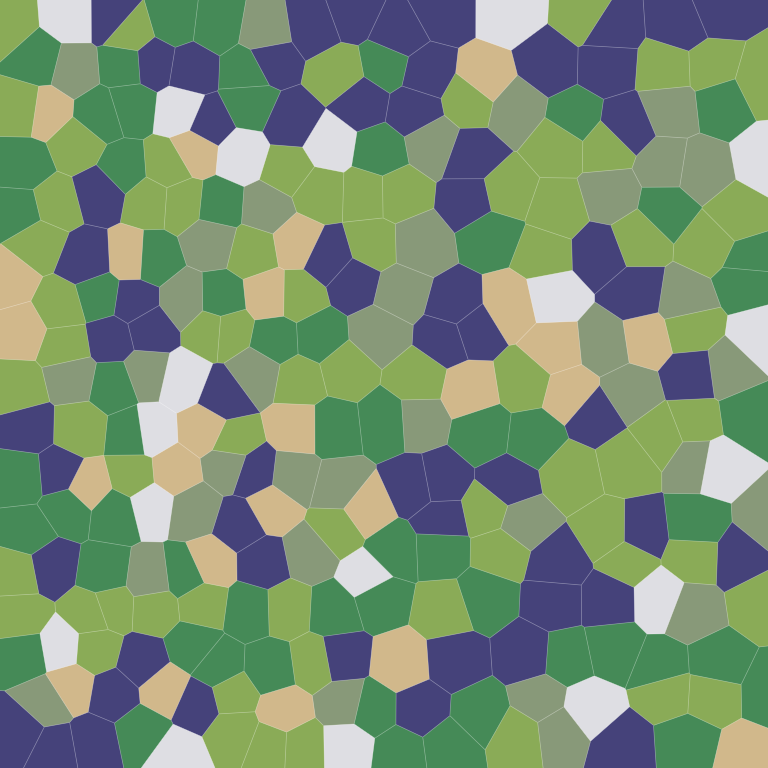
Give the GLSL for this pattern, as a WebGL 1 fragment shader.

```glsl
precision highp float;
// Flat camouflage mosaic: rounded Voronoi cells in six colours with faint pale seams.
// Sites sit on a jittered brick lattice, squeezed on the left and stretched on the right;
// a permutation of the cell numbers deals out the colours in fixed shares.

uniform vec2 u_resolution;

const vec2 GRID = vec2(16.0, 17.0);    // sites across and up
const float JITTER = 0.68;             // full range of the offset, in lattice steps
const float BRICK_SHIFT = 0.25;        // sideways shift of alternate rows
const float SQUEEZE = 0.055;           // strength of the uneven spacing in x
const float SEAM_HALF_WIDTH = 0.0012;  // in canvas units
const float SEAM_STRENGTH = 0.28;
const float PRIME = 281.0;             // at least the number of cells
const float PI = 3.14159;

const vec3 OLIVE = vec3(0.54, 0.67, 0.34);
const vec3 NAVY  = vec3(0.27, 0.26, 0.48);
const vec3 GREEN = vec3(0.27, 0.54, 0.34);
const vec3 SAGE  = vec3(0.535, 0.60, 0.475);
const vec3 TAN   = vec3(0.82, 0.72, 0.545);
const vec3 PALE  = vec3(0.87, 0.87, 0.89);

// Upper limits of the cumulative colour shares; the rest is pale.
const float OLIVE_END = 0.265;
const float NAVY_END  = 0.487;
const float GREEN_END = 0.709;
const float SAGE_END  = 0.840;
const float TAN_END   = 0.930;

vec2 hash22(vec2 p) {
    vec3 q = fract(p.xyx * vec3(0.1031, 0.1030, 0.0973));
    q += dot(q, q.yzx + 33.33);
    return fract((q.xx + q.yz) * q.zy);
}

float modPrime(float x) {
    return x - PRIME * floor((x + 0.5) / PRIME);
}

// Cubing permutes the residues, since 3 does not divide PRIME - 1.
float cubeModPrime(float x) {
    return modPrime(modPrime(x * x) * x);
}

float squeezeOffset(float x) {
    float s = sin(PI * x);
    return SQUEEZE * s * s;
}

vec2 sitePosition(vec2 cell) {
    vec2 site = cell + 0.5 + JITTER * (hash22(cell + 17.0) - 0.5);
    site.x += BRICK_SHIFT * (2.0 * mod(cell.y, 2.0) - 1.0);
    site /= GRID;
    site.x -= squeezeOffset(site.x);
    return site;
}

bool insideGrid(vec2 cell) {
    return all(greaterThanEqual(cell, vec2(0.0))) && all(lessThan(cell, GRID));
}

vec3 cellColor(vec2 cell) {
    float index = cell.y * GRID.x + cell.x + 1.0;
    float rank = cubeModPrime(modPrime(cubeModPrime(index) + 57.0)) / PRIME;
    if (rank < OLIVE_END) return OLIVE;
    if (rank < NAVY_END) return NAVY;
    if (rank < GREEN_END) return GREEN;
    if (rank < SAGE_END) return SAGE;
    if (rank < TAN_END) return TAN;
    return PALE;
}

void main() {
    vec2 uv = gl_FragCoord.xy / u_resolution;
    float pixel = 1.0 / min(u_resolution.x, u_resolution.y);

    // Undo the squeeze to find the lattice cell to search around.
    float latticeX = uv.x + squeezeOffset(uv.x);
    latticeX = uv.x + squeezeOffset(latticeX);
    vec2 base = floor(vec2(latticeX, uv.y) * GRID);

    // Nearest site.
    vec2 ownCell = base;
    vec2 ownSite = vec2(0.0);
    float nearest = 10.0;
    for (int j = -2; j <= 2; j++) {
        for (int i = -2; i <= 2; i++) {
            vec2 cell = base + vec2(float(i), float(j));
            vec2 site = sitePosition(cell);
            float d = distance(uv, site);
            if (insideGrid(cell) && d < nearest) {
                nearest = d;
                ownCell = cell;
                ownSite = site;
            }
        }
    }

    // Closest border and the cell behind it.
    vec2 nextCell = ownCell;
    float edge = 10.0;
    for (int j = -2; j <= 2; j++) {
        for (int i = -2; i <= 2; i++) {
            if (i == 0 && j == 0) continue;
            vec2 cell = ownCell + vec2(float(i), float(j));
            vec2 site = sitePosition(cell);
            float d = dot(0.5 * (ownSite + site) - uv, normalize(site - ownSite));
            if (insideGrid(cell) && d < edge) {
                edge = d;
                nextCell = cell;
            }
        }
    }

    // Smoothed border, then the pale seam.
    float coverage = clamp(0.5 + edge / pixel, 0.5, 1.0);
    vec3 color = mix(cellColor(nextCell), cellColor(ownCell), coverage);
    float seam = 1.0 - smoothstep(0.0, max(SEAM_HALF_WIDTH, 0.75 * pixel), edge);
    gl_FragColor = vec4(mix(color, vec3(1.0), SEAM_STRENGTH * seam), 1.0);
}
```
